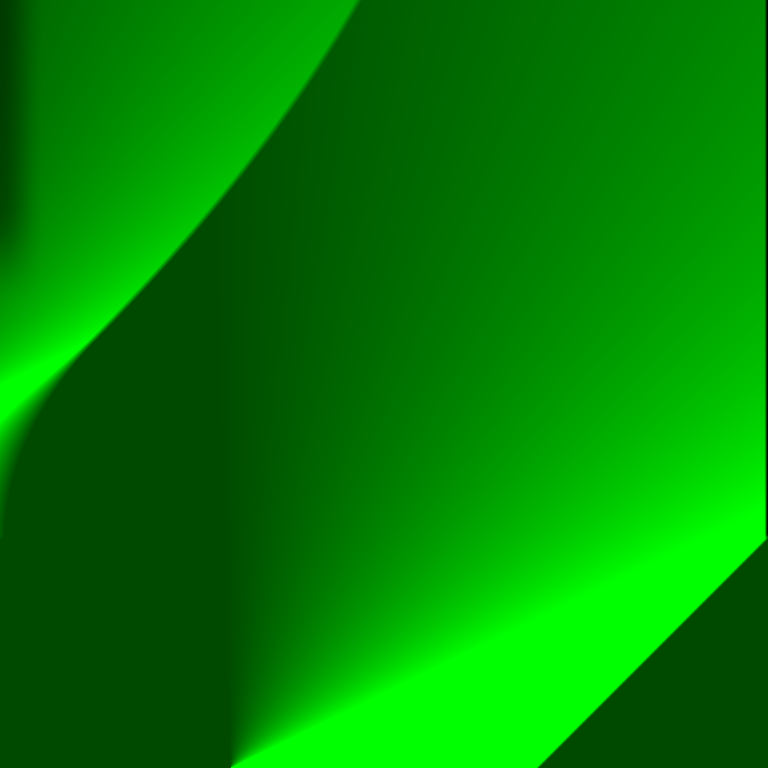
Reproduce this background procedurally as a Shadertoy shader.

```glsl
// Green folded sheets: two fan-shaped gradients split by a curved crease and a dark corner.
#define DARK_LEVEL 0.29
#define FAN_GAIN 0.34
#define MAIN_APEX vec2(0.30, 0.0)
#define UPPER_APEX vec2(-0.15, 0.426)
#define CORNER_OFFSET 0.70
#define CREASE_START 0.30
#define CREASE_BEND 0.55
#define SOFT_WIDE 0.060
#define SOFT_NARROW 0.009
#define RIM_WIDTH 0.005

// Brightness grows with the cotangent of the angle around the apex.
float fanLevel(vec2 p, vec2 apex) {
    vec2 d = p - apex;
    float level = 0.30 + FAN_GAIN * d.x / max(d.y, 1e-4);
    // Under the apex height the fan is fully lit on its right side.
    return clamp(level, DARK_LEVEL, 1.0);
}

// Horizontal place of the crease: a parabola that eases into a steeper arc.
float creaseX(float y) {
    float low = clamp(y, CREASE_START, CREASE_BEND) - CREASE_START;
    float high = max(y - CREASE_BEND, 0.0);
    return 1.87 * low * low + high - 0.474 * high * high;
}

void mainImage(out vec4 fragColor, in vec2 fragCoord) {
    vec2 uv = fragCoord / iResolution.xy;
    float pixel = 1.0 / min(iResolution.x, iResolution.y);

    // Main fan
    float level = fanLevel(uv, MAIN_APEX);

    // Dark lower right corner
    float cornerDist = (uv.x - uv.y - CORNER_OFFSET) * 0.7071;
    float cornerSoft = max(pixel, 0.002);
    level = mix(level, DARK_LEVEL, smoothstep(-cornerSoft, cornerSoft, cornerDist));

    // Upper left fan, shaded along the left border
    float upper = fanLevel(uv, UPPER_APEX);
    float borderShade = (1.0 - smoothstep(0.0, 0.06, uv.x)) * smoothstep(0.60, 0.74, uv.y);
    upper *= 1.0 - 0.42 * borderShade;

    // Crease: wide glow at the foot, crisp edge higher up
    float soft = mix(SOFT_WIDE, SOFT_NARROW, smoothstep(0.40, 0.56, uv.y));
    float depth = creaseX(uv.y) - uv.x;
    level = mix(level, upper, clamp(depth / max(soft, pixel) + 0.1, 0.0, 1.0)
        * step(CREASE_START, uv.y));

    // Thin black rim on the right, ending at the corner
    float rim = smoothstep(1.0 - RIM_WIDTH, 1.0, uv.x);
    level *= 1.0 - rim * smoothstep(0.295, 0.305, uv.y);

    fragColor = vec4(0.0, level, 0.0, 1.0);
}
```
